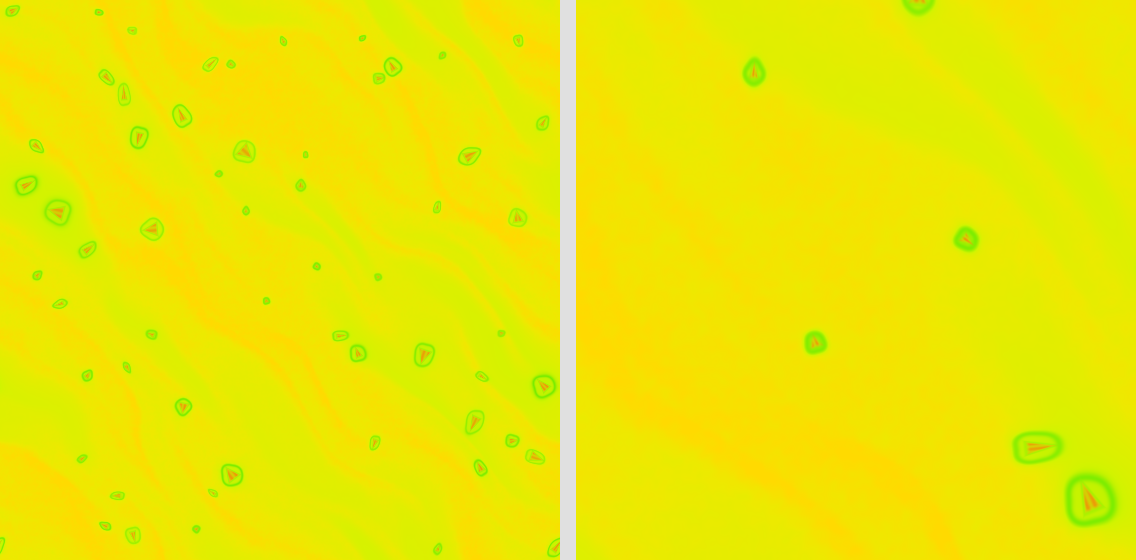
Left: the whole. Right: its middle third, enlarged.
Write a Shadertoy shader that draws this texture map.

```glsl
// Tiling acid-yellow ground with wavy diagonal folds and scattered green-rimmed
// grains with orange cores. Folds are warped, sheared stripes and periodic gradient
// noise; grains sit on a jittered wrapping grid. One tone drives the colour ramp.

const float TAU = 6.2831853;

vec3 hash3(vec2 p) {
    vec3 q = fract(p.xyx * vec3(0.1031, 0.1030, 0.0973));
    q += dot(q, q.yxz + 33.33);
    return fract((q.xxy + q.yzz) * q.zyx);
}

float cornerSlope(vec2 cell, vec2 offset, vec2 period, float seed) {
    float angle = TAU * hash3(mod(cell, period) + seed).x;
    return dot(vec2(cos(angle), sin(angle)), offset);
}

// Gradient noise repeating after a whole number of cells
float tiled(vec2 uv, vec2 repeats, float seed) {
    vec2 p = uv * repeats, i = floor(p), f = p - i;
    vec2 w = f * f * f * (f * (f * 6.0 - 15.0) + 10.0);
    vec2 e = vec2(1, 0);
    float low = mix(cornerSlope(i, f, repeats, seed),
                    cornerSlope(i + e, f - e, repeats, seed), w.x);
    float high = mix(cornerSlope(i + e.yx, f - e.yx, repeats, seed),
                     cornerSlope(i + 1.0, f - 1.0, repeats, seed), w.x);
    return mix(low, high, w.y);
}

// Crest with a steep upper and a gentle lower flank
float crest(float n, float steep, float gentle) {
    float a = n * (n > 0.0 ? steep : gentle);
    return exp(-a * a);
}

float foldTone(vec2 uv) {
    vec2 bend = vec2(tiled(uv, vec2(4), 11.0), tiled(uv, vec2(4), 23.0));
    vec2 fine = vec2(tiled(uv, vec2(10), 31.0), tiled(uv, vec2(10), 37.0));
    vec2 p = uv + 0.085 * bend + 0.016 * fine;
    vec2 along = vec2(p.x + p.y, p.x);          // whole-number shear keeps the tiling
    float broad = tiled(along, vec2(5, 2), 41.0);
    float middle = tiled(along, vec2(10, 4), 53.0);

    // Long wavy crease lines that fade in and out
    float phase = along.x * 8.0 + 1.3 * tiled(along, vec2(4, 3), 67.0);
    float presence = smoothstep(-0.18, 0.3, tiled(along, vec2(7, 3), 61.0));
    float creases = crest(fract(phase) - 0.5, 9.0, 4.5) * presence;
    float ridges = crest(tiled(along, vec2(8, 3), 71.0), 12.0, 6.0) * (1.0 - 0.6 * presence);
    float tone = 0.42 + 0.68 * broad + 0.3 * middle + 0.42 * creases + 0.25 * ridges;

    // Powdery grain, strongest where the ground is golden
    float powder = tiled(uv, vec2(40), 91.0) + tiled(uv, vec2(90), 97.0)
                 + tiled(uv, vec2(190), 103.0);
    return min(tone, 0.97) + 0.13 * powder * smoothstep(0.1, 0.8, tone);
}

// Adds the grains to the tone and returns the strength of their cores
float addGrains(vec2 uv, inout float tone) {
    const float cells = 10.0;
    vec2 home = floor(uv * cells);
    float coreSum = 0.0;
    for (int y = -1; y <= 1; y++)
    for (int x = -1; x <= 1; x++) {
        vec2 cell = home + vec2(x, y);
        vec2 id = mod(cell, cells);
        vec3 place = hash3(id + 127.0), form = hash3(id + 151.0), look = hash3(id + 173.0);
        if (place.z > 0.62) continue;

        // Rounded, barely cornered outline
        vec2 q = uv - (cell + place.xy) / cells;
        float turn = TAU * form.x;
        q = mat2(cos(turn), sin(turn), -sin(turn), cos(turn)) * q;
        q.y /= mix(0.55, 1.0, form.y);
        float radius = mix(0.006, 0.023, pow(form.z, 1.4));
        float angle = atan(q.y, q.x);
        float lumps = 0.05 * cos(3.0 * angle) + 0.04 * cos(4.0 * angle + TAU * look.x);
        float d = length(q) - radius * (1.0 + lumps);

        // Halo, pale body and soft dark rim
        float strength = mix(0.55, 1.0, look.y);
        float inside = smoothstep(0.002, -0.002, d);
        tone -= 0.6 * strength * exp(-max(d, 0.0) / (0.28 * radius + 0.001)) * (1.0 - inside);
        tone = mix(tone, -0.2, 0.8 * inside);
        float rim = exp(-pow((d + 0.0008) / 0.0024, 2.0));
        tone = mix(tone, -0.82, rim * strength);

        // Triangular core, often a sliver, with a green edge and streaks
        vec2 t = q * vec2(1.0, mix(0.95, 1.8, look.z));
        float c = max(abs(t.y) * 0.866 + t.x * 0.5, -t.x) - 0.36 * radius;
        tone = mix(tone, -0.6, 0.5 * exp(-pow((c - 0.0012) / 0.0014, 2.0)) * inside);
        float streak = 0.72 + 0.28 * sin(t.y / radius * 11.0 + TAU * look.x);
        float core = smoothstep(0.0014, -0.0018, c) * streak;
        coreSum = max(coreSum * (1.0 - inside), core * mix(0.6, 1.0, strength));
    }
    return coreSum;
}

vec3 ramp(float tone) {
    vec3 color = mix(vec3(0.40, 0.92, 0.0), vec3(0.82, 0.955, 0.0), clamp(tone + 1.0, 0.0, 1.0));
    color = mix(color, vec3(0.93, 0.915, 0.0), clamp(tone * 2.0, 0.0, 1.0));
    return mix(color, vec3(1.0, 0.855, 0.0), clamp(tone * 2.0 - 1.0, 0.0, 1.0));
}

void mainImage(out vec4 fragColor, in vec2 fragCoord) {
    vec2 uv = fragCoord / iResolution.xy;
    float tone = foldTone(uv);
    float core = addGrains(uv, tone);
    vec3 color = mix(ramp(tone), vec3(0.93, 0.6, 0.03), core);
    fragColor = vec4(color, 1.0);
}
```
